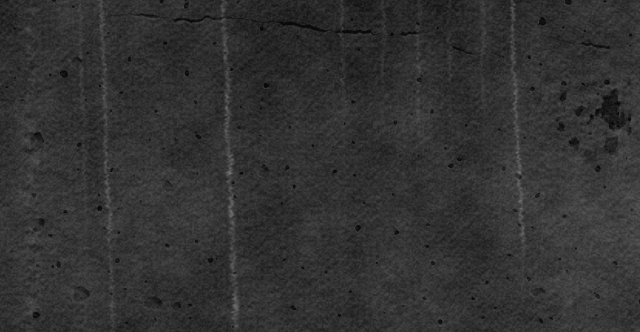
Write a Shadertoy shader that draws this texture.

```glsl
// Dark weathered concrete wall with pale drip streaks, pits, cracks and spalling.

const vec2 LIGHT_DIR = vec2(-0.25, 0.968);

float hash(vec2 p) {
    return fract(sin(dot(p, vec2(127.1, 311.7))) * 43758.5453);
}

float noise(vec2 p) {
    vec2 i = floor(p), f = fract(p);
    f = f * f * (3.0 - 2.0 * f);
    return mix(mix(hash(i), hash(i + vec2(1, 0)), f.x),
               mix(hash(i + vec2(0, 1)), hash(i + vec2(1, 1)), f.x), f.y);
}

float fbm(vec2 p, int octaves) {
    float sum = 0.0, amp = 0.5, total = 0.0;
    for (int i = 0; i < octaves; i++) {
        sum += amp * noise(p);
        total += amp;
        amp *= 0.5;
        p = mat2(0.8, 0.6, -0.6, 0.8) * p * 2.03 + 7.3;
    }
    return sum / total;
}

// Signed slope of a rough surface facing the light.
float relief(vec2 p, float freq, float offset) {
    vec2 e = LIGHT_DIR * offset;
    return fbm((p - e) * freq, 3) - fbm((p + e) * freq, 3);
}

// Soft band between two values.
float band(float x, float lo, float hi, float soft) {
    return smoothstep(lo - soft, lo + soft, x) * (1.0 - smoothstep(hi - soft, hi + soft, x));
}

// Ragged, grainy pale drip that runs from the top down to height "end".
float streak(vec2 p, float topX, float bottomX, float width, float end) {
    float wobble = 0.016 * (fbm(vec2(topX * 50.0, p.y * 9.0), 3) - 0.5);
    float ragged = 0.012 * (noise(p * vec2(60.0, 150.0)) - 0.5);
    float d = abs(p.x - mix(bottomX, topX, p.y) + wobble + ragged);
    float fade = smoothstep(end - 0.15, end + 0.2, p.y);
    float wear = 0.35 + 0.75 * noise(vec2(topX * 31.0, p.y * 14.0));
    float grain = 0.45 + 1.1 * noise(p * vec2(120.0, 170.0));
    return exp(-d * d / (width * width)) * fade * wear * grain;
}

// Scattered pits: positive where the lower rim catches light, negative inside.
float pits(vec2 p, float cells, float density, float radius, float hollow, float soft) {
    float shade = 0.0;
    vec2 base = floor(p * cells);
    for (int j = -1; j <= 1; j++)
    for (int i = -1; i <= 1; i++) {
        vec2 id = base + vec2(i, j);
        if (hash(id + cells) > density) continue;
        vec2 q = p - (id + vec2(hash(id + 3.1), hash(id + 8.7))) / cells;
        float r = radius * mix(0.45, 1.1, hash(id + 5.5));
        float a = 3.0 * hash(id + 1.9);
        vec2 s = mat2(cos(a), sin(a), -sin(a), cos(a)) * q;
        s.y *= mix(1.0, 1.7, hash(id + 6.2));
        float bump = r * 0.5 * (noise(q / r * 1.3 + id) - 0.5);
        float d = length(s) + bump - r;
        float inside = 1.0 - smoothstep(-soft, soft, d);
        float side = dot(q, vec2(0.6, 0.8)) / r;
        float dark = inside * mix(1.0, 0.25 + 0.75 * smoothstep(0.0, 0.6, side), hollow);
        float rim = band(d, 0.0, r * 0.3, soft) * smoothstep(0.1, 0.9, -side);
        shade += 0.4 * rim - dark;
    }
    return max(shade, -1.0);
}

// Broken jagged hairline from a to b with a lit lower lip.
float crack(vec2 p, vec2 a, vec2 b, float width, float soft) {
    float t = (p.x - a.x) / (b.x - a.x);
    float bend = 0.07 * (fbm(vec2(p.x * 7.0, a.x * 40.0), 3) - 0.5);
    float jag = 0.018 * (fbm(vec2(p.x * 45.0, a.y * 30.0), 3) - 0.5);
    float d = p.y - mix(a.y, b.y, t) - bend - jag;
    float gap = smoothstep(0.3, 0.8, noise(vec2(p.x * 22.0, a.y * 60.0)));
    float w = width * (0.2 + gap * (0.5 + noise(p * 70.0)));
    float line = 1.0 - smoothstep(w * 0.3, w + soft, abs(d));
    float lip = band(d, -2.8 * w, -w, soft);
    return (0.3 * lip - line) * band(t, 0.02, 0.98, 0.02) * (0.35 + 0.65 * gap);
}

// Broad stains: dark top centre, paler sides and foot.
float wallTone(vec2 p) {
    float centre = band(p.x, 0.3, 1.5, 0.15);
    float tone = 0.237 - 0.036 * centre - 0.046 * smoothstep(0.1, 1.0, p.y);
    tone += 0.11 * (fbm(p * 3.0, 5) - 0.5);
    tone += 0.06 * (fbm(p * vec2(11.0, 1.8) + 4.0, 4) - 0.5);
    return tone + 0.075 * (fbm(p * 15.0, 4) - 0.5);
}

void mainImage(out vec4 fragColor, in vec2 fragCoord) {
    vec2 p = fragCoord / iResolution.y;
    float soft = max(0.7 / iResolution.y, 0.0022);
    float tone = wallTone(p);

    // Sandy grain and coarser lumps, roughest on the right
    float rough = smoothstep(1.45, 1.75, p.x);
    tone += 0.105 * relief(p, 85.0, 0.003) + 0.075 * (noise(p * 215.0) - 0.5);
    tone += (0.03 + 0.06 * rough) * relief(p, 28.0, 0.006);

    // Crumbling vertical seam on the left
    float seamX = 0.095 + 0.03 * (fbm(vec2(p.y * 12.0, 2.0), 3) - 0.5);
    float seam = exp(-pow((p.x - seamX) / 0.02, 2.0));
    tone += seam * (0.015 + 0.26 * relief(p, 38.0, 0.006));

    // Main drips, then faint short ones
    tone += 0.16 * streak(p, 0.675, 0.712, 0.0075, -0.1);
    tone += 0.11 * streak(p, 0.305, 0.342, 0.006, -0.2);
    tone += 0.13 * streak(p, 1.54, 1.585, 0.006, 0.2);
    tone += 0.06 * streak(p, 0.243, 0.262, 0.005, 0.3);
    for (float i = 0.0; i < 5.0; i++) {
        float x = 1.02 + 0.108 * i + 0.03 * hash(vec2(i, 4.0));
        tone += 0.075 * streak(p, x, x + 0.01, 0.005, 0.6 + 0.2 * hash(vec2(i, 9.0)));
    }

    // Spalled patch with torn dark hollows
    float patchMask = 1.0 - smoothstep(0.4, 1.2, length((p - vec2(1.79, 0.66)) / vec2(0.2, 0.16)));
    float torn = smoothstep(0.53, 0.6, fbm(p * vec2(26.0, 21.0), 4));
    tone += patchMask * (0.16 * relief(p, 36.0, 0.005) - 0.12 * torn);

    // Pits from large hollows to pinholes
    tone += 0.1 * pits(p, 4.0, 0.34, 0.024, 1.0, soft);
    tone += 0.14 * pits(p, 9.0, 0.3, 0.0105, 0.2, soft);
    tone += 0.12 * pits(p, 17.0, 0.24, 0.006, 0.0, soft);

    // Cracks near the top and one at the foot
    tone += 0.12 * crack(p, vec2(0.32, 0.95), vec2(1.28, 0.905), 0.0036, soft);
    tone += 0.12 * crack(p, vec2(1.66, 0.885), vec2(1.84, 0.85), 0.004, soft);
    tone += 0.09 * crack(p, vec2(1.36, 0.87), vec2(1.52, 0.81), 0.0025, soft);
    tone += 0.09 * crack(p, vec2(0.37, 0.13), vec2(0.44, 0.07), 0.0025, soft);

    fragColor = vec4(vec3(clamp(tone, 0.04, 0.45)), 1.0);
}
```
